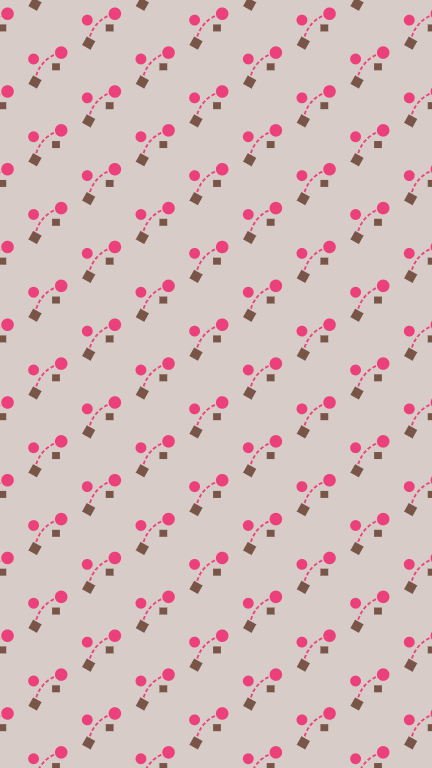
This pattern is drawn by a WebGL 1 fragment shader. Its source:

```glsl
precision highp float;

// Half-drop repeat of a small motif on a plain ground: a tilted square joined
// to a disc by a dashed arc, with a smaller disc and block on either side.
// Each shape is a signed distance, folded onto two interleaved lattices.

uniform vec2 u_resolution;

// Lengths are in design units; the canvas is CANVAS_WIDTH units wide.
const float CANVAS_WIDTH = 432.0;
const vec2 PERIOD = vec2(107.33, 77.75);
const vec2 ANCHOR = vec2(35.0, 64.0);        // tilted square of one repeat
const vec2 MOTIF_CENTER = vec2(13.0, 14.5);  // from the tilted square

const vec3 GROUND = vec3(0.843, 0.800, 0.784);
const vec3 PINK = vec3(0.925, 0.251, 0.480);
const vec3 BROWN = vec3(0.475, 0.333, 0.282);

// Motif parts, placed relative to the tilted square
const float SQUARE_HALF = 4.85;
const float SQUARE_TILT = 0.51;
const vec2 BIG_DISC = vec2(26.2, 29.4);
const float BIG_RADIUS = 6.25;
const vec2 SMALL_DISC = vec2(-1.4, 23.0);
const float SMALL_RADIUS = 5.4;
const vec2 BLOCK = vec2(21.0, 15.2);
const vec2 BLOCK_HALF = vec2(3.9, 3.5);

// Dashed arc from the square to the big disc
const float ARC_RADIUS = 33.0;
const float LINE_WIDTH = 1.8;
const float DASH_PITCH = 6.0;
const float DASH_LENGTH = 3.6;
const float DASH_START = 2.6;

float boxDistance(vec2 p, vec2 halfSize) {
  vec2 d = abs(p) - halfSize;
  return length(max(d, 0.0)) + min(max(d.x, d.y), 0.0);
}

float discDistance(vec2 p, float radius) {
  return length(p) - radius;
}

vec2 rotate(vec2 p, float angle) {
  float c = cos(angle);
  float s = sin(angle);
  return vec2(c * p.x - s * p.y, s * p.x + c * p.y);
}

// Angle around the arc centre, growing from the square towards the disc
float arcAngle(vec2 fromCenter) {
  return atan(fromCenter.y, -fromCenter.x);
}

float dashedArcDistance(vec2 p) {
  float halfChord = 0.5 * length(BIG_DISC);
  float drop = sqrt(ARC_RADIUS * ARC_RADIUS - halfChord * halfChord);
  vec2 center = 0.5 * BIG_DISC + drop * normalize(vec2(BIG_DISC.y, -BIG_DISC.x));

  vec2 d = p - center;
  float startAngle = arcAngle(-center);
  float arcLength = ARC_RADIUS * (arcAngle(BIG_DISC - center) - startAngle);
  float along = ARC_RADIUS * (arcAngle(d) - startAngle);

  // Straighten the arc, then repeat one dash along it
  float dashX = mod(along - DASH_START + 0.5 * DASH_PITCH, DASH_PITCH) - 0.5 * DASH_PITCH;
  float dash = boxDistance(vec2(dashX, length(d) - ARC_RADIUS),
                           0.5 * vec2(DASH_LENGTH, LINE_WIDTH));
  return max(dash, max(-along, along - arcLength));
}

float pinkDistance(vec2 p) {
  float discs = min(discDistance(p - BIG_DISC, BIG_RADIUS),
                    discDistance(p - SMALL_DISC, SMALL_RADIUS));
  return min(discs, dashedArcDistance(p));
}

float brownDistance(vec2 p) {
  return min(boxDistance(rotate(p, SQUARE_TILT), vec2(SQUARE_HALF)),
             boxDistance(p - BLOCK, BLOCK_HALF));
}

float coverage(float distance, float pixel) {
  return clamp(0.5 - distance / pixel, 0.0, 1.0);
}

void main() {
  float pixel = CANVAS_WIDTH / u_resolution.x;
  vec2 p = gl_FragCoord.xy * pixel - ANCHOR - MOTIF_CENTER;

  // Two lattices, the second shifted by half a period both ways
  float pink = 1000.0;
  float brown = 1000.0;
  for (int i = 0; i < 2; i++) {
    vec2 shifted = p + 0.5 * PERIOD * float(i);
    vec2 cell = mod(shifted + 0.5 * PERIOD, PERIOD) - 0.5 * PERIOD;
    vec2 motif = cell + MOTIF_CENTER;
    pink = min(pink, pinkDistance(motif));
    brown = min(brown, brownDistance(motif));
  }

  // Squares sit over the ends of the dashed arcs
  vec3 color = mix(GROUND, PINK, coverage(pink, pixel));
  color = mix(color, BROWN, coverage(brown, pixel));
  gl_FragColor = vec4(color, 1.0);
}
```
